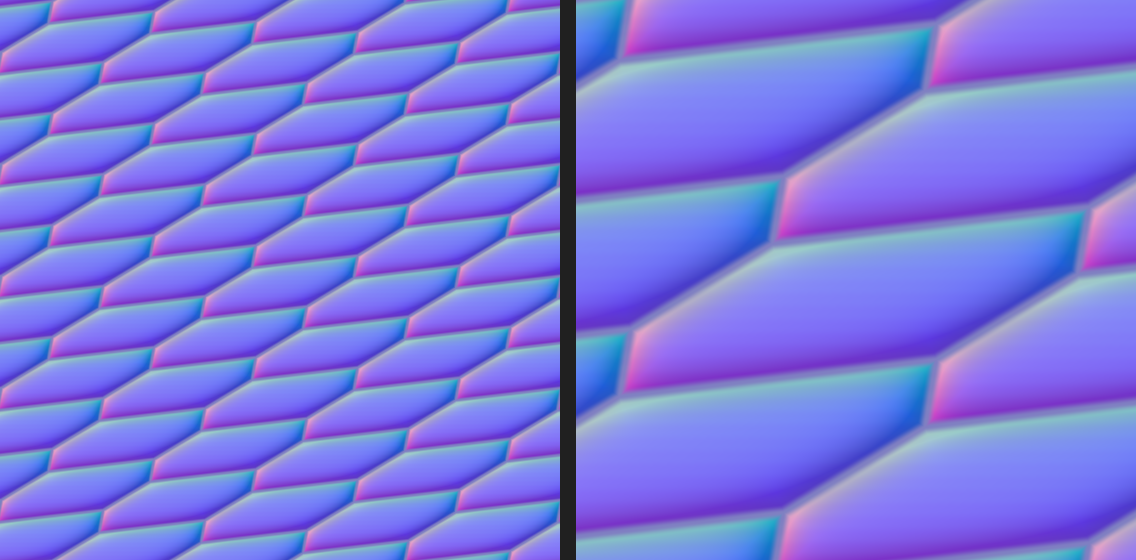
Left, the full canvas; right, a detail of the centre.
Write a Shadertoy shader that draws this texture map.

```glsl
// Normal map of slanted, overlapping scales: 11 columns by 5 rows on a skewed lattice.
// Each scale is a point-symmetric hexagon; its rim tilts outward and fades
// exponentially towards a gently domed middle. The lattice wraps on both axes.

const vec2 STEP = vec2(1.0 / 11.0);           // next scale up the diagonal
const vec2 DROP = vec2(0.0, -0.2);            // next scale straight down
const vec2 CENTER = vec2(0.499, 0.487);       // middle of one scale

// Hexagon corners relative to the middle; the others mirror through it
const vec2 TIP = vec2(-0.1398, -0.0564);
const vec2 SHOULDER = -TIP - 3.0 * STEP - DROP;
const vec2 CROWN = TIP + STEP;

vec2 edgeNormal(vec2 a, vec2 b) {
    vec2 d = normalize(b - a);
    return vec2(-d.y, d.x);
}

// Distance inward from the edge a-b or its mirrored twin
float edgeDistance(vec2 q, vec2 a, vec2 b) {
    vec2 n = edgeNormal(a, b);
    return dot(a, n) - abs(dot(q, n));
}

float scaleDistance(vec2 q) {
    return min(edgeDistance(q, TIP, SHOULDER),
           min(edgeDistance(q, SHOULDER, CROWN), edgeDistance(q, CROWN, -TIP)));
}

// Outward lean near an edge pair; the lower side is steeper and wider
vec2 edgeTilt(vec2 q, vec2 a, vec2 b) {
    vec2 n = edgeNormal(a, b);
    float reach = dot(a, n);
    float s = dot(q, n);
    float upper = 0.62 * exp((s - reach) / 0.010);
    float lower = 0.72 * exp((-s - reach) / 0.013);
    return n * (upper - lower);
}

// Offset from the middle of the scale that contains p
vec2 scaleLocal(vec2 p) {
    vec2 q = p - CENTER;
    vec2 lattice = vec2(11.0 * q.x, 5.0 * (q.x - q.y));
    vec2 id = floor(lattice + 0.5);
    q -= id.x * STEP + id.y * DROP;

    vec2 best = q;
    float deepest = -1.0;
    for (int j = -1; j <= 1; j++) {
        for (int i = -2; i <= 2; i++) {
            vec2 candidate = q - float(i) * STEP - float(j) * DROP;
            float d = scaleDistance(candidate);
            if (d > deepest) {
                deepest = d;
                best = candidate;
            }
        }
    }
    return best;
}

vec2 surfaceTilt(vec2 q, float depth) {
    vec2 tilt = edgeTilt(q, TIP, SHOULDER)
              + edgeTilt(q, SHOULDER, CROWN)
              + edgeTilt(q, CROWN, -TIP);
    tilt += q * vec2(0.5, 2.5);                   // domed middle
    tilt /= max(1.0, length(tilt) / 0.6);
    return tilt * smoothstep(0.0, 0.005, depth);  // soft groove floor
}

// Pack the lean as red and green; blue sinks towards the groove
vec3 encodeTilt(vec2 tilt, float depth) {
    float groove = exp(-pow(depth / 0.014, 2.0));
    return vec3(0.5 - 0.7 * tilt.x, 0.5 + 0.5 * tilt.y, 0.97 - 0.21 * groove);
}

void mainImage(out vec4 fragColor, in vec2 fragCoord) {
    vec2 uv = fragCoord / iResolution.xy;
    vec2 q = scaleLocal(uv);
    float depth = scaleDistance(q);
    vec2 tilt = surfaceTilt(q, depth);

    // Faint horizontal grain
    tilt.y += 0.008 * sin(6.2831853 * 128.0 * uv.y);

    fragColor = vec4(encodeTilt(tilt, depth), 1.0);
}
```
